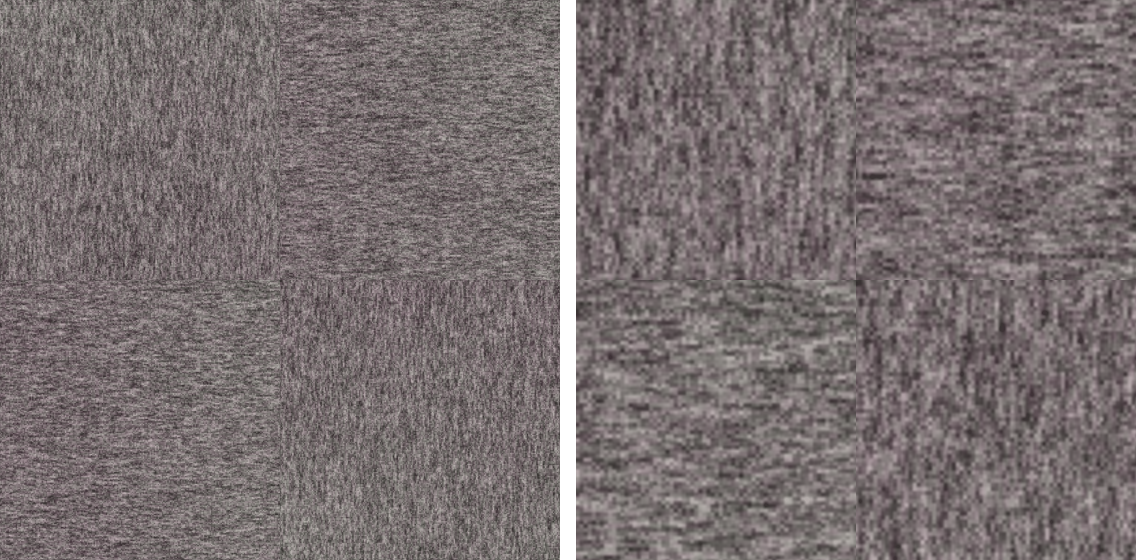
Left: the whole. Right: its middle third, enlarged.
Write a three.js fragment shader that draws this texture.

```glsl
// Two by two carpet tiles of flecked mauve-grey yarn, laid with the grain turned a quarter
varying vec2 vUv;

const float TILES = 2.0;
const vec3 DARK_YARN = vec3(0.270, 0.238, 0.243);
const vec3 LIGHT_YARN = vec3(0.655, 0.618, 0.618);
const vec3 MAUVE_SHIFT = vec3(0.012, -0.008, 0.008);

float hash(vec2 p) {
  vec3 q = fract(vec3(p.xyx) * 0.1031);
  q += dot(q, q.yzx + 33.33);
  return fract((q.x + q.y) * q.z);
}

// Smooth value noise, centred on zero
float noise(vec2 p) {
  vec2 cell = floor(p);
  vec2 f = fract(p);
  f = f * f * (3.0 - 2.0 * f);
  float low = mix(hash(cell), hash(cell + vec2(1.0, 0.0)), f.x);
  float high = mix(hash(cell + vec2(0.0, 1.0)), hash(cell + vec2(1.0, 1.0)), f.x);
  return mix(low, high, f.y) - 0.5;
}

// Turns tile coordinates so that x runs along the yarn
vec2 yarnSpace(vec2 local, vec2 tile) {
  float upright = mod(tile.x + tile.y, 2.0);
  float climb = tile.y > 0.5 ? local.y : 1.0 - local.y;
  return upright > 0.5 ? vec2(climb, local.x) : local;
}

// Streaks, shorter flecks and loop grain
float yarnTone(vec2 yarn, vec2 seed) {
  vec2 bent = yarn + vec2(0.0, 0.003 * noise(yarn * vec2(16.0, 9.0) + seed));
  float streak = noise(bent * vec2(27.0, 138.0) + seed);
  float fleck = noise(bent * vec2(72.0, 172.0) + seed + 211.0);
  float grain = noise(yarn * vec2(205.0, 215.0) + seed + 457.0);
  return 0.195 * streak + 0.20 * fleck + 0.25 * grain;
}

// Broad uneven patches of pile
float patches(vec2 yarn, vec2 seed) {
  return 0.6 * noise(yarn * vec2(3.0, 5.0) + seed) + 0.4 * noise(yarn * vec2(9.0, 14.0) + seed + 83.0);
}

// Thin joint around a tile
float seam(vec2 local, float width) {
  vec2 edge = min(local, 1.0 - local);
  return 1.0 - smoothstep(0.0, width, min(edge.x, edge.y));
}

void main() {
  vec2 grid = vUv * TILES;
  vec2 tile = min(floor(grid), TILES - 1.0);
  vec2 local = grid - tile;
  vec2 seed = 37.0 * tile + 11.0 * tile.yx + 5.0;
  vec2 yarn = yarnSpace(local, tile);

  // Brightness: yarn flecks, patches and the lean of the pile
  float lean = 0.028 * (yarn.x - 0.5);
  float tone = 0.468 + yarnTone(yarn, seed) + 0.04 * patches(yarn, seed) + lean;
  vec3 color = mix(DARK_YARN, LIGHT_YARN, clamp((tone - 0.27) / 0.385, -0.1, 1.15));

  // Mauve and grey drift, with small dyed specks
  float specks = noise(yarn * vec2(75.0, 140.0) + seed + 701.0);
  float mauve = 0.5 - yarn.x + patches(yarn, seed + 151.0) + 2.0 * specks;
  color += MAUVE_SHIFT * mauve;

  // Faint joint, broken by stray fibres
  float fibres = 0.65 + 0.7 * noise(grid * 60.0 + 19.0);
  color *= 1.0 - 0.10 * fibres * seam(local, 0.007);

  gl_FragColor = vec4(clamp(color, 0.0, 1.0), 1.0);
}
```
